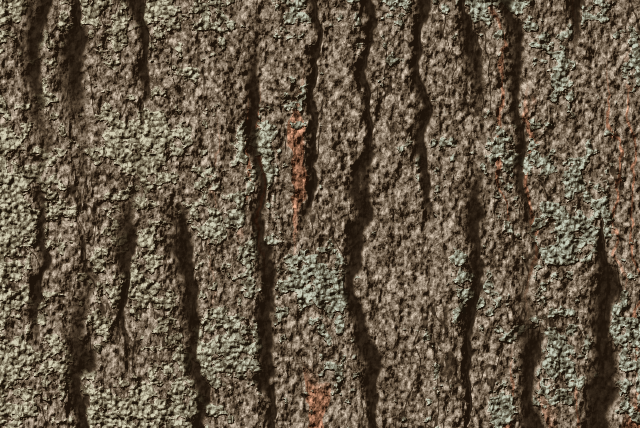
This texture is drawn by a WebGL 1 fragment shader. Its source:

```glsl
precision highp float;
// Old tree bark: upright ridges split by dark, ragged furrows, with crusty lichen.
// A height field of furrows, fibres, grain and lichen lumps is lit from the upper left;
// the resulting tone picks a colour from a brown ramp, tinted by lichen and rust.

#define RIDGES 7.5          // ridges per canvas height
#define FURROW_DEPTH 0.018
#define FIBRE_DEPTH 0.026
#define GRAIN_DEPTH 0.012
#define LICHEN_DEPTH 0.007
#define LICHEN_SCALE 85.0   // lichen lobes per canvas height
#define BASE_TONE 0.50
#define LIGHT_GAIN 0.85
#define GRAIN_GAIN 1.35
#define LICHEN_GAIN 0.17
#define RUST_GAIN 0.5

uniform vec2 u_resolution;

float hash(vec2 p) {
  vec3 q = fract(p.xyx * 0.1031);
  q += dot(q, q.yzx + 33.33);
  return fract((q.x + q.y) * q.z);
}

float noise(vec2 p) {
  vec2 i = floor(p), f = fract(p);
  f = f * f * (3.0 - 2.0 * f);
  return mix(mix(hash(i), hash(i + vec2(1, 0)), f.x),
             mix(hash(i + vec2(0, 1)), hash(i + vec2(1, 1)), f.x), f.y);
}

float fbm(vec2 p) {
  float sum = 0.0, amp = 0.53;
  for (int i = 0; i < 4; i++) {
    sum += amp * noise(p);
    p = mat2(0.98, 0.2, -0.2, 0.98) * p * 2.03 + 17.3;
    amp *= 0.5;
  }
  return sum;
}

// Rounded lobes: 1 at the centre of a scattered cell, 0 between cells
float lobes(vec2 p) {
  vec2 cell = floor(p);
  float nearest = 1.0;
  for (int y = -1; y <= 1; y++)
    for (int x = -1; x <= 1; x++) {
      vec2 c = cell + vec2(x, y);
      vec2 centre = c + vec2(hash(c), hash(c + 57.0));
      nearest = min(nearest, length(p - centre));
    }
  return 1.0 - nearest;
}

// Sideways wander shared by furrows and streaks, from broad to ragged
vec2 warp(vec2 p) {
  p.x += 0.07 * (fbm(p * vec2(3.0, 1.6)) - 0.5);
  p.x += 0.065 * (fbm(p * vec2(18.0, 12.0) + 9.0) - 0.5);
  return p;
}

// Furrows between ridges; each varies in width and depth along its height
float furrows(vec2 p) {
  float u = p.x * RIDGES, deepest = 0.0;
  for (int i = -2; i <= 1; i++) {
    float k = floor(u) + float(i);
    float centre = k + 0.5 + 0.5 * (hash(vec2(k, 3.0)) - 0.5)
                 + 0.5 * (noise(vec2(k * 7.3, p.y * 2.5)) - 0.5);
    float width = mix(0.03, 0.25, noise(vec2(k * 5.1 + 40.0, p.y * 4.0)));
    float depth = smoothstep(0.2, 0.65, noise(vec2(k * 3.7 + 80.0, p.y * 3.0)));
    float d = (u - centre) / width;
    d *= d > 0.0 ? 1.8 : 0.9;
    deepest = max(deepest, depth * exp(-d * d));
  }
  return deepest;
}

// Lichen cover: dense at the left, loose patches elsewhere
float lichenCover(vec2 p, float furrow) {
  float limit = mix(0.47, 0.60, smoothstep(0.3, 0.65, p.x));
  limit -= 0.03 * smoothstep(0.9, 1.2, p.x);
  float patches = fbm(p * vec2(10.0, 6.0) + 30.0) + 0.85 * (fbm(p * 48.0) - 0.5);
  return smoothstep(0.0, 0.09, patches - limit - 0.25 * furrow);
}

// Surface height; also hands back furrow depth, lichen cover and lobes
float relief(vec2 p, out float furrow, out float lichen, out float lobe) {
  furrow = furrows(warp(p));
  lichen = lichenCover(p, furrow);
  lobe = lobes(p * LICHEN_SCALE + 0.6 * noise(p * 60.0));
  return FIBRE_DEPTH * fbm(p * vec2(27.0, 11.0)) - FURROW_DEPTH * furrow
       + GRAIN_DEPTH * fbm(p * vec2(75.0, 55.0)) + LICHEN_DEPTH * lichen * lobe;
}

void main() {
  vec2 p = gl_FragCoord.xy / u_resolution.y;
  float furrow, lichen, lobe, a, b, c;

  // Slope and light
  vec2 e = vec2(0.0025, 0.0);
  float h = relief(p, furrow, lichen, lobe);
  vec2 slope = vec2(relief(p + e.xy, a, b, c), relief(p + e.yx, a, b, c)) - h;
  vec3 normal = normalize(vec3(-slope / e.x, 1.0));
  vec3 light = normalize(vec3(-0.45, 0.6, 0.7));
  float shade = dot(normal, light) - light.z;

  // Tone: grain, lichen lobes, then dark furrows and short cracks
  float tone = BASE_TONE + LIGHT_GAIN * shade;
  tone += GRAIN_GAIN * (fbm(p * vec2(135.0, 105.0)) - 0.48);
  tone += lichen * (LICHEN_GAIN + 0.45 * (lobe - 0.55));
  float crack = 1.0 - smoothstep(0.004, 0.022, abs(fbm(p * vec2(16.0, 6.0) + 60.0) - 0.5));
  crack *= smoothstep(0.45, 0.6, noise(p * 9.0 + 20.0)) * (1.0 - 0.7 * lichen);
  float gap = smoothstep(0.12, 0.85, furrow);
  tone = clamp(tone * (1.0 - 0.85 * gap) * (1.0 - 0.65 * crack), 0.0, 1.1);

  // Colour ramp and tints
  vec3 dark = vec3(0.11, 0.075, 0.04), brown = vec3(0.36, 0.31, 0.24);
  vec3 pale = vec3(0.76, 0.73, 0.67), rust = vec3(1.3, 0.85, 0.67);
  vec3 color = mix(dark, brown, min(tone / 0.375, 1.0));
  color = mix(color, pale, max(tone - 0.375, 0.0) / 0.625);
  vec3 lichenTint = mix(vec3(1.0, 1.01, 0.95), vec3(0.94, 1.0, 0.98), smoothstep(0.3, 0.8, p.x));
  color *= mix(vec3(1.03, 0.985, 0.96), lichenTint, lichen);
  float streak = smoothstep(0.82, 0.94, noise(warp(p) * vec2(50.0, 1.6) + 5.0));
  streak *= smoothstep(0.4, 0.55, p.x) * (1.0 - lichen);
  color *= mix(vec3(1.0), rust, RUST_GAIN * streak);
  gl_FragColor = vec4(color, 1.0);
}
```
